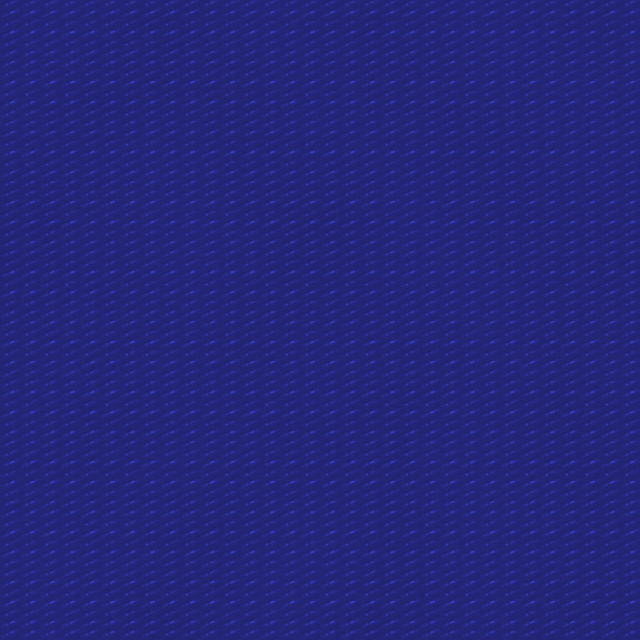
A WebGL 2 fragment shader for this texture:

```glsl
#version 300 es
precision highp float;

uniform vec2 u_resolution;
out vec4 fragColor;

const float TAU = 6.2831853;

vec2 gradientAt(vec2 cell, vec2 period) {
    cell = mod(cell, period);
    vec3 h = fract(cell.xyx * vec3(0.1031, 0.1030, 0.0973));
    h += dot(h, h.yzx + 33.33);
    float angle = TAU * fract((h.x + h.y) * h.z);
    return vec2(cos(angle), sin(angle));
}

// Gradient noise that wraps after a whole number of cells
float wrappedNoise(vec2 p, vec2 period) {
    vec2 i = floor(p), f = fract(p);
    vec2 s = f * f * f * (f * (f * 6.0 - 15.0) + 10.0);
    vec2 e = vec2(1.0, 0.0);
    float a = dot(gradientAt(i, period), f);
    float b = dot(gradientAt(i + e.xy, period), f - e.xy);
    float c = dot(gradientAt(i + e.yx, period), f - e.yx);
    float d = dot(gradientAt(i + e.xx, period), f - e.xx);
    return mix(mix(a, b, s.x), mix(c, d, s.x), s.y);
}

float segmentDistance(vec2 p, vec2 a, vec2 b) {
    vec2 ab = b - a;
    return length(p - a - ab * clamp(dot(p - a, ab) / dot(ab, ab), 0.0, 1.0));
}

float cover(float dist, float radius, float blur) {
    return 1.0 - smoothstep(radius - blur, radius + blur, dist);
}

void main() {
    vec2 uv = gl_FragCoord.xy / u_resolution;
    float blur = 0.3 + 0.35 * 512.0 / min(u_resolution.x, u_resolution.y);

    // 32 columns by 64 rows of stitches
    vec2 grid = uv * vec2(32.0, 64.0) - vec2(0.0, 0.2);
    float row = mod(floor(grid.y), 64.0);
    vec2 p = (fract(grid) - 0.5) * vec2(16.0, 8.0);

    // Whole rows swap between strong dashes and fainter knots
    float beat = 0.5 + 0.5 * cos(TAU * 27.0 * (row - 48.0) / 64.0);
    float dash = cover(segmentDistance(p, vec2(0.8, 0.3), vec2(3.0, 1.1)), 0.8, blur);
    float knot = cover(length(p - vec2(-2.6, -1.3)), 0.9, blur);
    float wisp = cover(segmentDistance(p, vec2(-6.0, -2.6), vec2(6.4, 2.4)), 0.85, blur + 0.4);

    // Slanted twill bands, fibre grain and slow unevenness
    float twill = 0.5 + 0.5 * cos(TAU * (64.0 * uv.y - 32.0 * uv.x));
    float grain = wrappedNoise(vec2(uv.x * 128.0, uv.y * 192.0 - uv.x * 64.0), vec2(128.0, 192.0));
    float slow = wrappedNoise(uv * vec2(6.0, 4.0), vec2(6.0, 4.0));

    vec3 color = vec3(0.136, 0.141, 0.452);
    color += vec3(0.008, 0.008, 0.026) * (twill * 0.8 + grain + 0.5 * slow);
    color = mix(color, vec3(0.165, 0.17, 0.555), wisp * clamp(0.3 + 0.45 * beat + 0.7 * grain, 0.0, 1.0));
    color = mix(color, vec3(0.21, 0.22, 0.74), dash * mix(0.25, 1.0, beat));
    color = mix(color, vec3(0.21, 0.22, 0.72), knot * mix(0.85, 0.35, beat));
    fragColor = vec4(color, 1.0);
}
```
